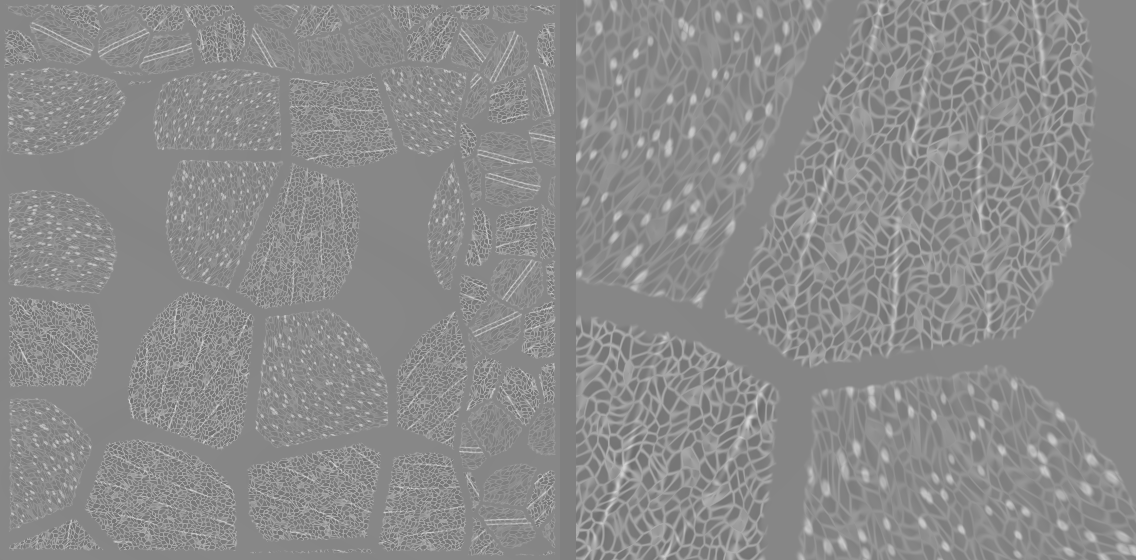
Left, the full canvas; right, a detail of the centre.
A Shadertoy shader for this texture map:

```glsl
// Grey relief map of leaf fragments laid out on a flat ground: large pieces in
// the main field, small scraps along the top and right. Cellular noise cuts the
// pieces and fills them with fine tissue; fanned lines form the veins.

vec2 hash2(vec2 p) {
    vec3 a = fract(p.xyx * vec3(0.1031, 0.1030, 0.0973));
    a += dot(a, a.yzx + 33.33);
    return fract((a.xx + a.yz) * a.zy);
}

// Distances to the nearest and second nearest cell point
vec2 cellular(vec2 p) {
    vec2 base = floor(p), near = vec2(9.0);
    for (int j = -1; j <= 1; j++)
    for (int i = -1; i <= 1; i++) {
        vec2 c = base + vec2(i, j);
        float d = length(c + hash2(c) - p);
        near = d < near.x ? vec2(d, near.x) : vec2(near.x, min(near.y, d));
    }
    return near;
}

vec2 site(vec2 c) { return c + 0.14 + 0.72 * hash2(c + 5.0); }

// Polygonal fragment: offset from its centre (xy), distance to its border (z)
vec3 fragment(vec2 p, out vec2 id) {
    vec2 base = floor(p), centre = vec2(0.0);
    float best = 9.0, border = 9.0;
    id = base;
    for (int j = -1; j <= 1; j++)
    for (int i = -1; i <= 1; i++) {
        vec2 c = base + vec2(i, j), r = site(c) - p;
        if (dot(r, r) < best) { best = dot(r, r); centre = r; id = c; }
    }
    for (int j = -2; j <= 2; j++)
    for (int i = -2; i <= 2; i++) {
        vec2 r = site(id + vec2(i, j)) - p, across = r - centre;
        if (dot(across, across) > 0.0001)
            border = min(border, dot(0.5 * (r + centre), normalize(across)));
    }
    return vec3(-centre, border);
}

float bump(float d, float width) { return exp(-d * d / (width * width)); }

// Bright broken ridges around dark pores
float tissue(vec2 p) {
    p += 0.35 * sin(p.yx * 1.3 + 2.0 * sin(p * 0.37));
    vec2 f = cellular(p);
    float patches = 0.65 + 0.65 * cellular(p * 0.31 + 9.0).x;
    return mix(0.115, -0.052, smoothstep(0.0, 0.42, f.y - f.x)) * patches;
}

// Fanned veins: a light crest between darker flanks
float veins(vec2 l, float reach, float spacing) {
    vec2 fan = l + vec2(reach, 0.0);
    float along = length(fan);
    float angle = atan(fan.y, fan.x) * reach + 0.0025 * sin(l.x * 37.0 + l.y * 21.0);
    float lane = angle / spacing;
    float d = (fract(lane) - 0.5) * spacing * along / reach;
    float strength = 0.65 + 0.35 * sin(along * 55.0 + floor(lane) * 4.1);
    return strength * (0.23 * bump(d, 0.0017) - 0.06 * bump(d, 0.0045));
}

// Scattered short flecks lying along the curve of the piece
float flecks(vec2 p) {
    float size = 0.10 + 0.10 * cellular(p * 0.17).x;
    return 0.19 * (1.0 - smoothstep(size * 0.5, size * 1.6, cellular(p).x));
}

void mainImage(out vec4 fragColor, in vec2 fragCoord) {
    vec2 uv = fragCoord / iResolution.xy;

    // Large fragments in the field, small ones in the top and right strips
    float field = min(0.83 - uv.x + 0.012 * sin(uv.y * 23.0),
                      0.875 - uv.y + 0.012 * sin(uv.x * 19.0));
    bool large = field > 0.0;
    float scale = large ? 4.3 : 11.5;
    vec2 id;
    vec3 piece = fragment(uv * scale + (large ? 3.0 : 41.0), id);
    vec2 kind = hash2(id + 17.0), form = hash2(id + 71.0);

    // Local frame, turned along the main direction of the piece
    float turn = 6.2832 * form.x;
    vec2 l = mat2(cos(turn), -sin(turn), sin(turn), cos(turn)) * piece.xy / scale;

    // Inset, rounded and ragged outline
    float edge = min(piece.z / scale, abs(field));
    edge = min(edge, 0.66 / scale - length(l * vec2(0.85, 1.15)));
    vec2 margin = min(uv, 1.0 - uv);
    edge = min(edge, min(margin.x, margin.y) - 0.006);
    edge -= (large ? 0.003 + 0.009 * form.y : 0.002);
    edge -= 0.005 * (cellular(uv * 95.0).x - 0.3);
    float inside = smoothstep(-0.001, 0.003, edge);

    // Surface: veined leaf, speckled leaf or smooth scrap
    float relief;
    if (kind.x > (large ? 0.32 : 0.45)) {
        float reach = mix(0.14, 0.6, kind.y);
        relief = tissue(l * vec2(118.0, 160.0)) * mix(0.8, 1.15, form.y);
        relief += veins(l, reach, large ? 0.042 : 0.026);
        relief += 0.05 * bump(edge, 0.003);
    } else {
        vec2 bent = l + vec2(0.0, 2.2 * l.x * l.x);
        relief = 0.45 * tissue(bent * vec2(85.0, 165.0));
        relief += 0.012 * sin(bent.y * 420.0 + 2.0 * sin(bent.x * 60.0));
        if (large) relief += flecks(bent * vec2(42.0, 75.0));
        else relief += 0.2 * bump(abs(l.y + 0.006 * sin(l.x * 25.0)) - 0.004, 0.0014)
                     * step(0.15, kind.x);
        relief += 0.07 * bump(edge - 0.001, 0.002);
    }

    // Flat ground with a faint cloudy drift
    float drift = 0.004 * sin(uv.x * 17.0 + 3.0 * sin(uv.y * 11.0));
    float grey = 0.527 + drift + relief * inside;
    fragColor = vec4(vec3(clamp(grey, 0.4, 0.85)), 1.0);
}
```
